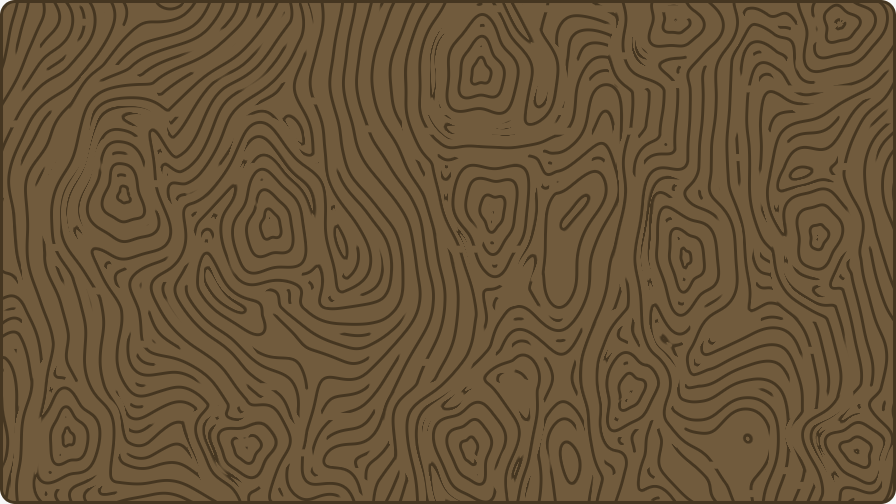
Write a Shadertoy shader that draws this texture.

```glsl
const vec3 WOOD = vec3(0.445, 0.358, 0.240);
const vec3 GRAIN = vec3(0.272, 0.213, 0.130);
const vec3 OUTSIDE = vec3(0.97);
const float LINE_HALF_WIDTH = 0.0029;
const float MIN_SPACING = 0.0195;
const float GAP_HALF = 0.007;
const float GAP_RATE = 0.9;
const float DRIFT = 15.0;             // grain lines per unit of x
const float BEND = 7.5;               // strength of the large bends
const vec2 BEND_SCALE = vec2(3.1, 1.7);
const vec2 KNOT_CELL = vec2(0.37, 0.36);
const float KNOT_CHANCE = 0.85;
const float RING_SLOPE = 40.0;        // rings per unit of radius
const float CORNER_RADIUS = 0.03;
const float BORDER_HALF = 0.003;

float hash(vec2 p) {
    vec3 q = fract(p.xyx * vec3(0.1031, 0.1030, 0.0973));
    q += dot(q, q.yzx + 33.33);
    return fract((q.x + q.y) * q.z);
}

float cornerSlope(vec2 cell, vec2 offset) {
    float angle = 6.2832 * hash(cell + 57.0);
    return dot(vec2(cos(angle), sin(angle)), offset);
}

float gradientNoise(vec2 p) {
    vec2 i = floor(p), f = p - i;
    vec2 u = f * f * f * (f * (f * 6.0 - 15.0) + 10.0);
    vec2 e = vec2(1.0, 0.0);
    float low = mix(cornerSlope(i, f), cornerSlope(i + e, f - e), u.x);
    float high = mix(cornerSlope(i + e.yx, f - e.yx), cornerSlope(i + 1.0, f - 1.0), u.x);
    return mix(low, high, u.y);
}

// Mostly vertical grain with broad bends
float flow(vec2 p) {
    return DRIFT * p.x + BEND * gradientNoise(p * BEND_SCALE + 3.7)
         + 1.3 * gradientNoise(p * vec2(6.5, 4.5) + 19.0);
}

// Grain height: flow replaced by irregular rings inside each knot
float grainHeight(vec2 p) {
    p += 0.010 * vec2(gradientNoise(p * 10.0), gradientNoise(p * 10.0 + 41.0));
    float height = flow(p);
    vec2 home = floor(p / KNOT_CELL);
    for (int j = -1; j <= 1; j++)
    for (int i = -1; i <= 1; i++) {
        vec2 cell = home + vec2(i, j);
        if (hash(cell + 5.0) > KNOT_CHANCE) continue;
        vec2 jitter = vec2(hash(cell + 11.0), hash(cell + 23.0));
        vec2 center = (cell + 0.28 + 0.44 * jitter) * KNOT_CELL;
        float size = mix(0.075, 0.135, hash(cell + 31.0));
        float stretch = mix(0.95, 1.75, hash(cell + 43.0));
        vec2 q = p - center;
        q.x += 0.25 * (jitter.x - 0.5) * q.y;
        q.y /= stretch;
        float angle = atan(q.y, q.x) + 6.2832 * jitter.y;
        float r = length(q) * (1.0 + 0.13 * cos(3.0 * angle) + 0.07 * cos(5.0 * angle + 1.0));
        float inside = 1.0 - smoothstep(0.55 * size, 1.3 * size, r);
        if (inside > 0.0) {
            float rings = flow(center) + RING_SLOPE * (r - 0.8 * size);
            height = mix(height, rings, inside);
        }
    }
    return height;
}

// Contours of even width; finer levels fill in where the spacing is wide
float grainLines(vec2 p, float pixel) {
    const float STEP = 0.0012;
    float h = grainHeight(p);
    vec2 slope = vec2(grainHeight(p + vec2(STEP, 0.0)), grainHeight(p + vec2(0.0, STEP))) - h;
    float steepness = max(length(slope) / STEP, 0.5);
    float ink = 0.0;
    float level = 0.25;
    for (int i = 0; i < 5; i++) {
        float spacing = 1.0 / (level * steepness);
        float shown = i == 0 ? 1.0 : smoothstep(MIN_SPACING, MIN_SPACING * 1.08, spacing);
        float index = round(h * level);
        float d = abs(h * level - index) * spacing - LINE_HALF_WIDTH * shown;
        float phase = hash(vec2(index / level + 200.0, 7.0));
        float alongGap = abs(fract(p.y * GAP_RATE + phase) - 0.5) / GAP_RATE;
        d = max(d, GAP_HALF - alongGap);
        ink = max(ink, shown * clamp(0.5 - d / pixel, 0.0, 1.0));
        level *= 2.0;
    }
    return ink;
}

float roundedBox(vec2 p, vec2 halfSize, float radius) {
    vec2 q = abs(p) - halfSize + radius;
    return length(max(q, 0.0)) + min(max(q.x, q.y), 0.0) - radius;
}

void mainImage(out vec4 fragColor, in vec2 fragCoord) {
    float pixel = 1.0 / iResolution.y;
    vec2 p = fragCoord * pixel;
    vec2 halfCanvas = 0.5 * iResolution.xy * pixel;
    vec3 color = mix(WOOD, GRAIN, grainLines(p, pixel));

    // Dark rim with rounded corners
    float edge = roundedBox(p - halfCanvas, halfCanvas, CORNER_RADIUS);
    float rim = abs(edge + BORDER_HALF) - BORDER_HALF;
    color = mix(color, GRAIN, clamp(0.5 - rim / pixel, 0.0, 1.0));
    color = mix(color, OUTSIDE, clamp(0.5 + edge / pixel, 0.0, 1.0));
    fragColor = vec4(color, 1.0);
}
```
